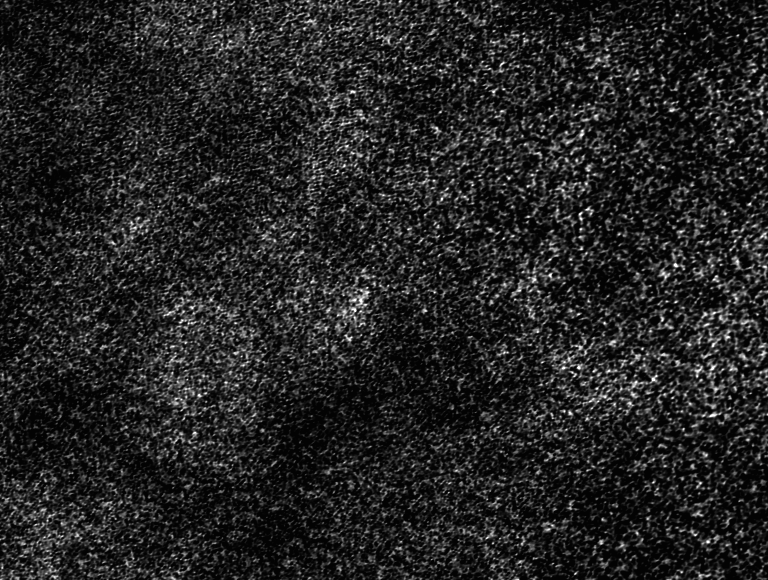
Reproduce this texture procedurally as a WebGL 1 fragment shader.

```glsl
precision highp float;
// Dark worn leather-like grain: fine slanted flecks over cloudy scuffed patches.
uniform vec2 u_resolution;

// Lengths are fractions of the canvas height
const vec2 FINE_GRAIN = vec2(0.0047, 0.0033);   // fleck length, width
const vec2 COARSE_GRAIN = vec2(0.0062, 0.0046);
const float GRAIN_ANGLE = 0.55;
const float GRAIN_CONTRAST = 0.92;
const float CLOUD_SCALE = 4.2;
const float CLOUD_GAIN = 0.82;
const float CLOUD_CONTRAST = 0.37;
const float SCUFF_STRENGTH = 0.6;
const float SPARSE_DARKENING = 0.3;
const float TONE_BASE = 0.277;
const float TONE_SPREAD = 0.222;
const float BLACK_LEVEL = 0.012;
const float NOISE_DEVIATION = 0.2145;           // spread of one value noise layer

float hash(vec2 p) {
  return fract(sin(dot(p, vec2(127.1, 311.7))) * 43758.5);
}

float valueNoise(vec2 p) {
  vec2 cell = floor(p);
  vec2 f = fract(p);
  f = f * f * (3.0 - 2.0 * f);
  float low = mix(hash(cell), hash(cell + vec2(1.0, 0.0)), f.x);
  float high = mix(hash(cell + vec2(0.0, 1.0)), hash(cell + vec2(1.0, 1.0)), f.x);
  return mix(low, high, f.y);
}

vec2 rotate(vec2 p, float angle) {
  float c = cos(angle);
  float s = sin(angle);
  return vec2(c * p.x + s * p.y, c * p.y - s * p.x);
}

// Two crossed layers hide the lattice; result has unit deviation
float grain(vec2 p, vec2 size) {
  float a = valueNoise(rotate(p, GRAIN_ANGLE + 0.25) / size + 17.3);
  float b = valueNoise(rotate(p, GRAIN_ANGLE - 0.3) / (size * 0.93) + 71.9);
  return (a + b - 1.0) / (NOISE_DEVIATION * 1.414);
}

// Layered clouds with unit deviation
float clouds(vec2 p) {
  float sum = 0.0;
  float power = 0.0;
  float weight = 1.0;
  for (int i = 0; i < 5; i++) {
    sum += weight * (valueNoise(p) - 0.5);
    power += weight * weight;
    weight *= CLOUD_GAIN;
    p = rotate(p, 0.6) * 2.03 + 11.7;
  }
  return sum / (NOISE_DEVIATION * sqrt(power));
}

void main() {
  vec2 p = gl_FragCoord.xy / u_resolution.y;
  vec2 uv = gl_FragCoord.xy / u_resolution;

  // The right side has larger, sparser flecks on a darker ground
  float wander = 0.35 * (valueNoise(p * 3.0 + 5.0) - 0.5);
  float sparse = smoothstep(0.4, 0.95, uv.x + 0.3 * (uv.y - 0.5) + wander);
  float coarseShare = 0.75 * sparse;
  float flecks = mix(grain(p, FINE_GRAIN), grain(p, COARSE_GRAIN), coarseShare)
               / length(vec2(1.0 - coarseShare, coarseShare));
  flecks *= GRAIN_CONTRAST * mix(0.93, 1.18, sparse);

  // Cloudy wear, with small rubbed scuffs and a dim lower edge
  float wear = CLOUD_CONTRAST * clouds(p * CLOUD_SCALE + 3.7);
  wear += SCUFF_STRENGTH * smoothstep(0.76, 0.96, valueNoise(p * 13.0 + 40.0));
  wear += 0.1 - SPARSE_DARKENING * sparse;
  wear -= 0.15 * smoothstep(0.3, 0.1, uv.y);

  // Squared tone gives mostly black ground and few bright flecks
  float tone = max(TONE_BASE + TONE_SPREAD * (flecks + wear), 0.0);
  float grey = min(BLACK_LEVEL + tone * tone, 1.0);
  gl_FragColor = vec4(vec3(grey), 1.0);
}
```
